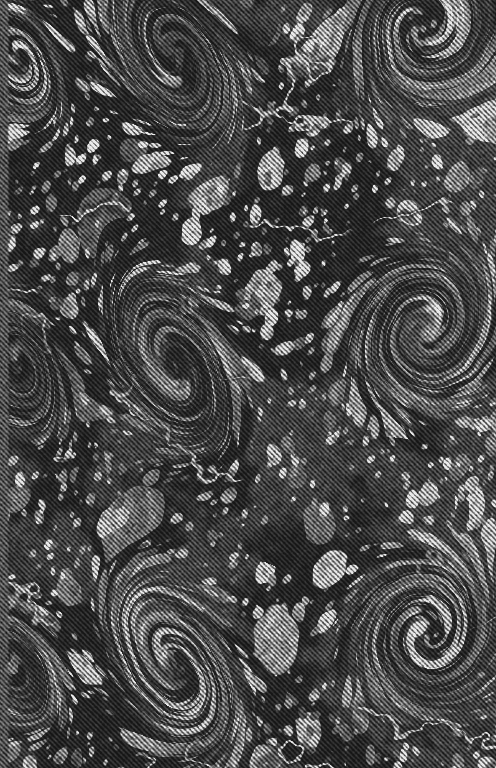
Give the GLSL for this texture, as a Shadertoy shader.

```glsl
// Marbled paper: spiral swirls, pale pebbles and fine veins under a diagonal print screen.
#define SWIRL_RADIUS 0.055
#define SWIRL_TWIST 7.0
#define ROW_PITCH 0.395
#define STREAK_FREQ 46.0
#define PEBBLE_SIZE 0.098
#define PEBBLE_DENSITY 0.66
#define VEIN_WIDTH 0.011
#define SCREEN_PERIOD 0.0047
#define SCREEN_DEPTH 0.52
#define GRAIN_DEPTH 0.5
#define DARK_INK 0.145
#define PALE_INK 0.74

vec3 hash3(vec2 p) {
    vec3 h = fract(p.xyx * vec3(0.1031, 0.1030, 0.0973));
    h += dot(h, h.yxz + 33.33);
    return fract((h.xxy + h.yzz) * h.zyx);
}

float noise(vec2 p) {
    vec2 i = floor(p), f = fract(p);
    f = f * f * (3.0 - 2.0 * f);
    return mix(mix(hash3(i).x, hash3(i + vec2(1, 0)).x, f.x),
               mix(hash3(i + vec2(0, 1)).x, hash3(i + vec2(1, 1)).x, f.x), f.y);
}

float fbm(vec2 p) {
    float sum = 0.0, amp = 0.53;
    for (int i = 0; i < 4; i++) {
        sum += amp * noise(p);
        p = mat2(1.6, 1.2, -1.2, 1.6) * p + 7.3;
        amp *= 0.5;
    }
    return sum;
}

mat2 rotation(float a) {
    return mat2(cos(a), sin(a), -sin(a), cos(a));
}

// Twists the plane around three columns of swirls; mask marks their cores.
vec2 swirlWarp(vec2 p, out float mask) {
    vec2 q = p;
    mask = 0.0;
    for (int col = 0; col < 3; col++) {
        for (int row = 0; row < 3; row++) {
            bool isRight = col == 2;
            float x = isRight ? 0.555 : 0.02 + 0.205 * float(col);
            float y = (isRight ? 0.175 : 0.135) + ROW_PITCH * float(row);
            float radius = SWIRL_RADIUS * (isRight ? 1.0 : col == 0 ? 0.6 : 0.82);
            vec2 stretch = isRight ? vec2(1.0, 0.88) : vec2(1.05, 0.6);
            mat2 tilt = rotation(isRight ? 0.3 : -0.5);
            vec2 local = tilt * (p - vec2(x, y)) * stretch;
            float r = length(local) / radius;
            float twist = SWIRL_TWIST * exp(-r * r * 0.8) * (isRight ? 1.0 : -1.0);
            q += transpose(tilt) * ((rotation(twist) * local - local) / stretch);
            mask = max(mask, exp(-pow(r / 1.65, 4.0)));
        }
    }
    return q;
}

// Lays one layer of scattered, tilted pebbles over the tone.
float pebbles(float tone, vec2 q, float size, float density, float light) {
    vec2 cell = floor(q / size);
    float wobble = (noise(q * 1.7 / size + 5.0) - 0.5) * 0.16
                 + (noise(q * 5.0 / size) - 0.5) * 0.08;
    for (int j = -1; j <= 1; j++) {
        for (int i = -1; i <= 1; i++) {
            vec2 id = cell + vec2(i, j);
            vec3 h = hash3(id + floor(size * 900.0));
            vec3 k = hash3(id + 71.0 + floor(size * 300.0));
            if (h.z > density) continue;
            vec2 d = q / size - id - 0.15 - 0.7 * h.xy;
            d = rotation(0.35 + 1.2 * (k.x - 0.5)) * d;
            float radius = mix(0.17, 0.42, k.y * k.y);
            float dist = length(d * vec2(1.25, 0.85)) - radius + wobble;
            float edge = 0.0011 / size;
            float cover = smoothstep(edge, -edge, dist);
            tone = mix(tone, mix(0.29, PALE_INK, k.z) * light, cover);
        }
    }
    return tone;
}

void mainImage(out vec4 fragColor, in vec2 fragCoord) {
    vec2 p = fragCoord / iResolution.y;
    vec2 drift = vec2(fbm(p * 9.0), fbm(p * 9.0 + 31.0)) - 0.5;
    float mask;
    vec2 q = swirlWarp(p + 0.02 * drift, mask);

    // Dark ground with soft patches
    float mottling = fbm(q * 110.0);
    float patches = smoothstep(0.44, 0.56, fbm(q * 11.0 + 3.0));
    float ground = mix(DARK_INK, 0.25, patches) * mix(0.75, 1.25, mottling);

    // Scattered pebbles, large to small, paler toward the lower left
    float crowd = PEBBLE_DENSITY * mix(0.5, 1.4, noise(p * 6.0 + 2.0));
    float light = mix(0.7, 1.3, mottling) * mix(0.75, 1.3, noise(p * 5.0 + 60.0));
    light *= 1.12 - 0.35 * p.x;
    float tone = pebbles(ground, q, PEBBLE_SIZE, crowd * 0.75, light * 0.9);
    tone = pebbles(tone, q + 0.37, PEBBLE_SIZE * 0.5, crowd * 0.85, light);
    tone = pebbles(tone, q + 0.71, PEBBLE_SIZE * 0.28, crowd * 0.7, light);
    tone = pebbles(tone, q + 0.13, PEBBLE_SIZE * 0.15, crowd * 0.6, light);

    // Drawn-out streaks in the swirls, in dark and pale bands
    float broad = smoothstep(0.60, 0.70, noise(q * STREAK_FREQ));
    float thin = smoothstep(0.58, 0.74, noise(q * STREAK_FREQ * 2.3 + 9.0));
    float band = smoothstep(0.25, 0.75, noise(q * 17.0 + 4.0));
    float streaks = DARK_INK + (0.42 * broad + 0.28 * thin) * mix(0.3, 1.35, band);
    tone = mix(tone, streaks, mask * 0.85);

    // Broken, ragged veins
    float vein = abs(fbm(p * vec2(6.0, 9.0) + 13.0) + 0.05 * noise(p * 90.0) - 0.52);
    float veinZone = smoothstep(0.58, 0.64, noise(p * 8.0 + 40.0)) * (1.0 - mask);
    tone = mix(tone, DARK_INK, 0.6 * veinZone * smoothstep(0.05, 0.02, vein));
    tone = mix(tone, 0.66, veinZone * smoothstep(VEIN_WIDTH, VEIN_WIDTH * 0.4, vein));

    // Worn grey strip at the left edge
    tone = mix(0.32, tone, smoothstep(0.009, 0.013, p.x));

    // Diagonal print screen and paper grain
    vec2 diagonal = vec2(p.x + p.y, p.x - p.y) * 4.443 / SCREEN_PERIOD;
    float hatch = 0.9 * sin(diagonal.x) + 0.12 * sin(diagonal.y);
    float grain = noise(p * 480.0) - 0.5;
    tone *= 1.0 + SCREEN_DEPTH * hatch + GRAIN_DEPTH * grain;
    fragColor = vec4(vec3(clamp(tone, 0.085, 0.92)), 1.0);
}
```
